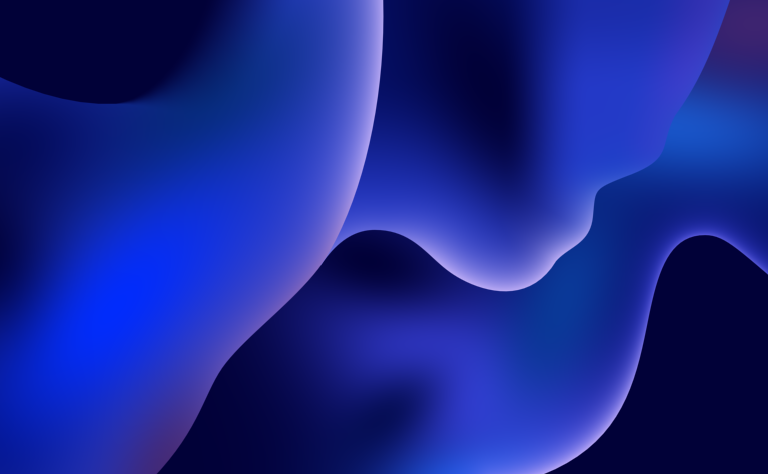
A WebGL 1 fragment shader for this background:

```glsl
precision highp float;
// Overlapping silky sheets in night blue, royal blue and lilac.
// Each sheet is bounded by a chain of Bezier curves with a signed distance,
// filled with soft elliptical colour pools and lit along its rim.
uniform vec2 u_resolution;

const float ASPECT = 1.627;
const vec3 NIGHT = vec3(0.005, 0.003, 0.22);
const vec3 NAVY = vec3(0.02, 0.06, 0.40);
const vec3 TEAL = vec3(0.03, 0.18, 0.48);
const vec3 ROYAL = vec3(0.14, 0.22, 0.78);
const vec3 ELECTRIC = vec3(0.0, 0.17, 0.99);
const vec3 INDIGO = vec3(0.23, 0.26, 0.89);
const vec3 AZURE = vec3(0.09, 0.34, 0.80);
const vec3 VIOLET = vec3(0.42, 0.18, 0.80);
const vec3 PLUM = vec3(0.24, 0.14, 0.44);
const vec3 ROSE = vec3(0.62, 0.45, 0.72);
const vec3 LILAC = vec3(0.80, 0.72, 0.98);

struct Outline { vec2 point; vec2 pen; float dist; float side; };

// Extends an outline by a cubic curve, tracking distance and ray crossings.
void curveTo(inout Outline o, vec2 b, vec2 c, vec2 d) {
  vec2 a = o.pen, from = o.pen;
  for (int i = 1; i <= 20; i++) {
    float t = float(i) / 20.0, s = 1.0 - t;
    vec2 to = s * s * s * a + 3.0 * s * t * (s * b + t * c) + t * t * t * d;
    vec2 e = to - from, w = o.point - from;
    o.dist = min(o.dist, length(w - e * clamp(dot(w, e) / dot(e, e), 0.0, 1.0)));
    if ((from.y > o.point.y) != (to.y > o.point.y) && w.x < e.x * w.y / e.y) o.side = -o.side;
    from = to;
  }
  o.pen = d;
}

// Signed distances, negative inside.
float leftSheet(vec2 p) {
  Outline o = Outline(p, vec2(0.805, 1.1), 9.0, 1.0);
  curveTo(o, vec2(0.83, 0.88), vec2(0.79, 0.63), vec2(0.699, 0.47));
  curveTo(o, vec2(0.65, 0.384), vec2(0.535, 0.305), vec2(0.479, 0.235));
  curveTo(o, vec2(0.42, 0.162), vec2(0.43, 0.06), vec2(0.22, -0.1));
  return o.side * o.dist;
}

float middleSheet(vec2 p) {
  Outline o = Outline(p, vec2(0.68, 0.44), 9.0, 1.0);
  curveTo(o, vec2(0.72, 0.5), vec2(0.76, 0.515), vec2(0.794, 0.515));
  curveTo(o, vec2(0.875, 0.515), vec2(0.905, 0.46), vec2(0.953, 0.426));
  curveTo(o, vec2(1.0, 0.392), vec2(1.115, 0.345), vec2(1.178, 0.449));
  curveTo(o, vec2(1.205, 0.48), vec2(1.25, 0.485), vec2(1.256, 0.542));
  curveTo(o, vec2(1.262, 0.6), vec2(1.255, 0.6), vec2(1.324, 0.627));
  curveTo(o, vec2(1.43, 0.665), vec2(1.395, 0.69), vec2(1.43, 0.756));
  curveTo(o, vec2(1.5, 0.85), vec2(1.53, 0.95), vec2(1.59, 1.13));
  return o.side * o.dist;
}

float cornerHill(vec2 p) {
  Outline o = Outline(p, vec2(1.05, -0.03), 9.0, 1.0);
  curveTo(o, vec2(1.3, 0.02), vec2(1.34, 0.16), vec2(1.37, 0.31));
  curveTo(o, vec2(1.39, 0.41), vec2(1.41, 0.505), vec2(1.494, 0.504));
  curveTo(o, vec2(1.55, 0.504), vec2(1.58, 0.45), vec2(1.8, 0.28));
  curveTo(o, vec2(1.8, 0.1), vec2(1.8, 0.0), vec2(1.8, -0.1));
  return o.side * o.dist;
}

float topHollow(vec2 p) {
  Outline o = Outline(p, vec2(-0.1, 0.89), 9.0, 1.0);
  curveTo(o, vec2(0.15, 0.74), vec2(0.45, 0.69), vec2(0.56, 1.1));
  return o.side * o.dist;
}

// Blends in a soft ellipse of colour, its long axis turned by an angle.
void pool(inout vec3 col, vec3 tint, vec2 q, vec2 radius, float angle) {
  vec2 axis = vec2(cos(angle), sin(angle));
  q = vec2(dot(q, axis), dot(q, vec2(-axis.y, axis.x))) / radius;
  col = mix(col, tint, exp(-dot(q, q)));
}

vec3 backColour(vec2 p, float hill) {
  vec3 col = mix(NIGHT, NAVY, smoothstep(0.4, 1.2, p.x));
  pool(col, INDIGO, p - vec2(0.99, 0.2), vec2(0.36, 0.19), 2.5);
  pool(col, TEAL * 1.25, p - vec2(1.19, 0.36), vec2(0.25, 0.11), 1.2);
  pool(col, NIGHT, p - vec2(0.78, 0.45), vec2(0.21, 0.10), -0.25);
  pool(col, NAVY * 0.8, p - vec2(0.80, 0.10), vec2(0.17, 0.08), 0.7);
  pool(col, AZURE, p - vec2(1.44, 0.74), vec2(0.32, 0.13), -0.1);
  pool(col, PLUM, p - vec2(1.60, 0.95), vec2(0.23, 0.14), 0.0);
  pool(col, AZURE * 1.15, p - vec2(1.03, -0.02), vec2(0.2, 0.08), 0.1);
  float low = smoothstep(0.4, 0.05, p.y);
  col = mix(col, INDIGO, 0.8 * exp(-hill / mix(0.035, 0.08, low)));
  return mix(col, LILAC, mix(0.25, 0.85, low) * exp(-hill / mix(0.008, 0.028, low)));
}

vec3 middleColour(vec2 p, float d) {
  vec3 col = mix(ROYAL, NAVY, smoothstep(0.5, 0.85, p.y));
  pool(col, NIGHT, p - vec2(1.03, 0.82), vec2(0.32, 0.13), 2.0);
  vec3 fold = mix(ROYAL, VIOLET, smoothstep(1.3, 1.53, p.x - 0.2 * (p.y - 0.7)));
  float foldMask = smoothstep(1.06, 1.25, p.x) * smoothstep(0.42, 0.65, p.y);
  col = mix(col, fold, foldMask * mix(1.0, 0.7, smoothstep(0.8, 1.0, p.y)));
  float low = smoothstep(0.68, 0.44, p.y) * mix(0.5, 1.0, smoothstep(0.8, 0.97, p.x));
  col = mix(col, AZURE, 0.5 * smoothstep(1.1, 1.25, p.x) * exp(d / 0.06));
  return mix(col, LILAC, 0.9 * low * exp(d / 0.05));
}

vec3 leftColour(vec2 p, float d) {
  vec3 col = ROYAL;
  pool(col, TEAL, p - vec2(0.43, 0.78), vec2(0.33, 0.17), 0.6);
  pool(col, NAVY, p - vec2(0.04, 0.70), vec2(0.26, 0.18), 0.2);
  pool(col, NIGHT, p - vec2(-0.03, 0.45), vec2(0.28, 0.17), 1.9);
  pool(col, NAVY * 1.2, p - vec2(-0.02, 0.08), vec2(0.18, 0.22), 0.0);
  pool(col, ELECTRIC, p - vec2(0.25, 0.35), vec2(0.32, 0.14), 0.8);
  pool(col, PLUM, p - vec2(0.37, 0.02), vec2(0.20, 0.12), 1.0);
  vec3 rim = mix(ROSE, LILAC, smoothstep(0.35, 0.7, p.y));
  return mix(col, rim, 0.85 * smoothstep(-0.1, 0.55, p.y) * exp(d / 0.055));
}

void main() {
  vec2 p = gl_FragCoord.xy / u_resolution * vec2(ASPECT, 1.0);
  float edge = 0.8 / u_resolution.y;
  float hill = cornerHill(p), middle = middleSheet(p);
  float left = leftSheet(p), hollow = topHollow(p);

  // Sheets from back to front.
  vec3 col = backColour(p, max(hill, 0.0));
  col = mix(NIGHT, col, smoothstep(-edge, edge, hill));
  col = mix(middleColour(p, min(middle, 0.0)), col, smoothstep(-edge, edge, middle));
  vec3 front = leftColour(p, min(left, 0.0));
  float soft = mix(edge, 0.1, smoothstep(0.24, 0.5, p.x));
  front = mix(NIGHT, front, smoothstep(-soft, soft, hollow));
  col = mix(front, col, smoothstep(-edge, edge, left));
  gl_FragColor = vec4(col, 1.0);
}
```
